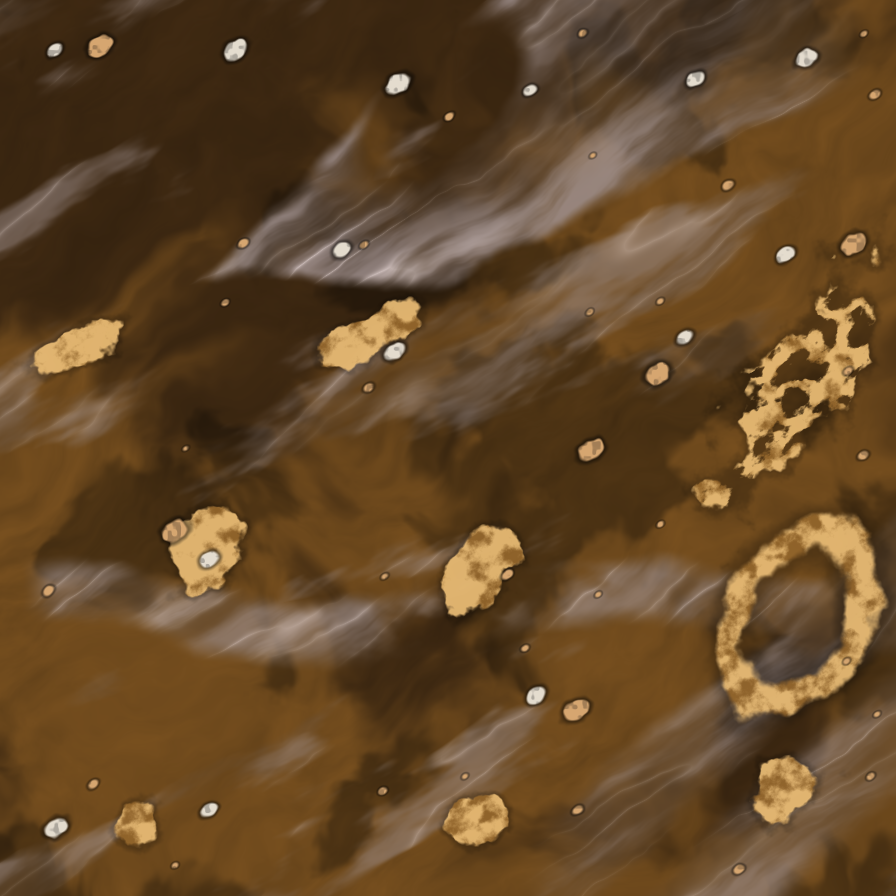
A Shadertoy shader for this texture:

```glsl
// Murky brown water with a wrinkled grey film, golden flakes and small bubbles.
// Warped noise tints the water, stretched noise streaks the film inside soft
// masks, and loops or grid cells scatter the flakes and the bubbles.

float hash(vec2 p) {
    vec3 q = fract(vec3(p.xyx) * 0.1031);
    q += dot(q, q.yzx + 33.33);
    return fract((q.x + q.y) * q.z);
}

float noise(vec2 p) {
    vec2 i = floor(p), f = fract(p);
    f = f * f * (3.0 - 2.0 * f);
    return mix(mix(hash(i), hash(i + vec2(1, 0)), f.x),
               mix(hash(i + vec2(0, 1)), hash(i + vec2(1, 1)), f.x), f.y);
}

float fbm(vec2 p) {
    float sum = 0.0, amp = 0.52;
    for (int i = 0; i < 5; i++) {
        sum += amp * noise(p);
        p = mat2(1.6, 1.2, -1.2, 1.6) * p + 7.3;
        amp *= 0.5;
    }
    return sum;
}

// Turns v into a frame whose x axis points along the given angle
vec2 turn(vec2 v, float angle) {
    float c = cos(angle), s = sin(angle);
    return vec2(c * v.x + s * v.y, c * v.y - s * v.x);
}

float ridge(float n) { return 1.0 - abs(2.0 * n - 1.0); }

float band(float d, float halfWidth) {
    return 1.0 - smoothstep(0.4 * halfWidth, halfWidth, abs(d));
}

vec3 water(vec2 p) {
    vec2 warp = vec2(fbm(p * 4.0), fbm(p * 4.0 + 31.0)) - 0.5;
    vec2 flow = turn(p, 0.6) + 0.25 * warp;
    float shade = 0.3 * smoothstep(0.5, 1.0, p.y + 0.25 * (0.5 - p.x));
    float tone = fbm(flow * vec2(3.5, 6.0) + 4.0) - shade;
    vec3 col = mix(vec3(0.23, 0.15, 0.065), vec3(0.43, 0.285, 0.11), smoothstep(0.26, 0.5, tone));
    float blotch = smoothstep(0.55, 0.65, fbm(p * 7.0 + warp + 12.0));
    col *= 1.0 - 0.32 * blotch;
    return col * (0.88 + 0.24 * fbm(flow * vec2(18.0, 40.0)));
}

// Film opacity: a wedge above, a broken band below, a fan at lower right
float filmMask(vec2 p) {
    vec2 w = p + 0.05 * (vec2(fbm(p * 7.0), fbm(p * 7.0 + 19.0)) - 0.5);
    float low = w.y - 0.68 - 0.47 * max(0.0, w.x - 0.5);
    float high = 0.68 + 0.95 * (w.x - 0.2) - w.y;
    float inside = min(low, high * 0.7);
    float notch = smoothstep(0.75, 1.1, length(turn(w - vec2(0.5, 0.89), 0.9) / vec2(0.13, 0.065)));
    float wedge = smoothstep(0.0, 0.02, inside) * notch * (1.0 - smoothstep(0.82, 0.98, w.x));
    wedge *= 0.45 + 0.55 * smoothstep(0.12, 0.03, inside);
    float strip = band(w.y - 0.32 - 0.025 * sin(w.x * 9.0 + 1.5), 0.045);
    strip *= smoothstep(0.03, 0.08, w.x) * smoothstep(0.34, 0.52, fbm(p * vec2(6.0, 9.0) + 3.0));
    float fan = band(w.y - 0.03 - 0.85 * (w.x - 0.62), 0.07) + band(w.y + 0.16 - 0.9 * (w.x - 0.62), 0.09);
    fan *= smoothstep(0.58, 0.68, w.x);
    float wisps = smoothstep(0.61, 0.75, fbm(turn(p, 0.5) * vec2(4.0, 14.0) + 8.0));
    return clamp(max(max(wedge, 0.75 * strip), max(0.75 * fan, 0.6 * wisps)), 0.0, 1.0);
}

vec3 addFilm(vec3 col, vec2 p) {
    vec2 flow = turn(p, 0.65) + 0.07 * (vec2(fbm(p * 5.0 + 2.0), fbm(p * 5.0 + 40.0)) - 0.5);
    float streak = smoothstep(0.28, 0.7, fbm(flow * vec2(5.0, 26.0)));
    float crease = pow(ridge(noise(flow * vec2(3.5, 38.0) + 9.0)), 7.0);
    vec3 sheen = mix(vec3(0.40, 0.33, 0.28), vec3(0.62, 0.56, 0.55), streak);
    sheen += 0.17 * crease;
    return mix(col, sheen, filmMask(p) * (0.45 + 0.4 * streak + 0.15 * crease));
}

vec3 addFlakes(vec3 col, vec2 p) {
    float rough = fbm(p * 22.0) - 0.5;
    float fine = fbm(p * 55.0 + 5.0);
    float grain = ridge(fbm(turn(p, 0.7) * vec2(28.0, 42.0)));
    for (int i = 0; i < 9; i++) {
        vec2 cell = vec2(i % 3, i / 3);
        vec2 jitter = vec2(hash(cell + 3.0), hash(cell + 17.0));
        vec2 center = (cell + 0.25 + 0.5 * jitter) / vec2(3.0, 4.3);
        vec2 size = mix(vec2(0.034, 0.026), vec2(0.068, 0.038), jitter.yx);
        bool ring = i == 5, lace = i == 8;
        if (ring) size = vec2(0.1, 0.065);
        if (lace) size = vec2(0.15, 0.055);
        vec2 q = turn(p - center, 0.45 + 0.7 * jitter.x) / size;
        float r = length(q) + rough * (ring ? 0.5 : 1.5);
        float d = ring ? abs(r - 1.0) - 0.2 : r - 0.9;
        float cover = 1.0 - smoothstep(-0.06, 0.06, d);
        if (lace) cover *= smoothstep(0.66, 0.82, grain + 0.25 * (fine - 0.5));
        col *= 1.0 - 0.25 * (1.0 - smoothstep(0.0, 0.3, d));
        vec3 gold = mix(vec3(0.58, 0.40, 0.17), vec3(0.92, 0.74, 0.46), smoothstep(0.25, 0.6, fine + 0.35 * (grain - 0.7)));
        col = mix(col, gold, cover * 0.93);
    }
    return col;
}

// One candidate bubble per grid cell, tilted and rimmed with shadow
vec3 addBubbles(vec3 col, vec2 p, float cells, float chance, vec3 tint) {
    vec2 id = floor(p * cells), seed = id + cells * 5.0;
    if (hash(seed) > chance) return col;
    vec2 center = 0.25 + 0.5 * vec2(hash(seed + 11.0), hash(seed + 23.0));
    float pick = hash(seed + 37.0);
    float radius = pick > 0.93 ? 0.16 : mix(0.035, 0.075, pick);
    vec2 q = turn(fract(p * cells) - center, 0.6) / vec2(1.2, 0.85);
    float d = length(q) - radius * (0.85 + 0.3 * noise(p * 130.0));
    float soft = 0.0018 * cells;
    col *= 1.0 - 0.5 * (1.0 - smoothstep(0.0, radius * 0.45 + soft, d));
    vec3 foam = tint * (0.8 + 0.25 * smoothstep(0.2, 0.5, noise(p * 190.0)));
    return mix(col, foam, 1.0 - smoothstep(-soft, soft, d));
}

void mainImage(out vec4 fragColor, in vec2 fragCoord) {
    vec2 p = fragCoord / iResolution.xy;
    vec3 col = addFilm(water(p), p);
    col = addFlakes(col, p);
    col = addBubbles(col, p, 13.0, 0.22, vec3(0.80, 0.62, 0.42));
    col = addBubbles(col, p, 6.0, 0.5, vec3(0.85, 0.82, 0.77));
    fragColor = vec4(clamp(col, 0.0, 1.0), 1.0);
}
```
